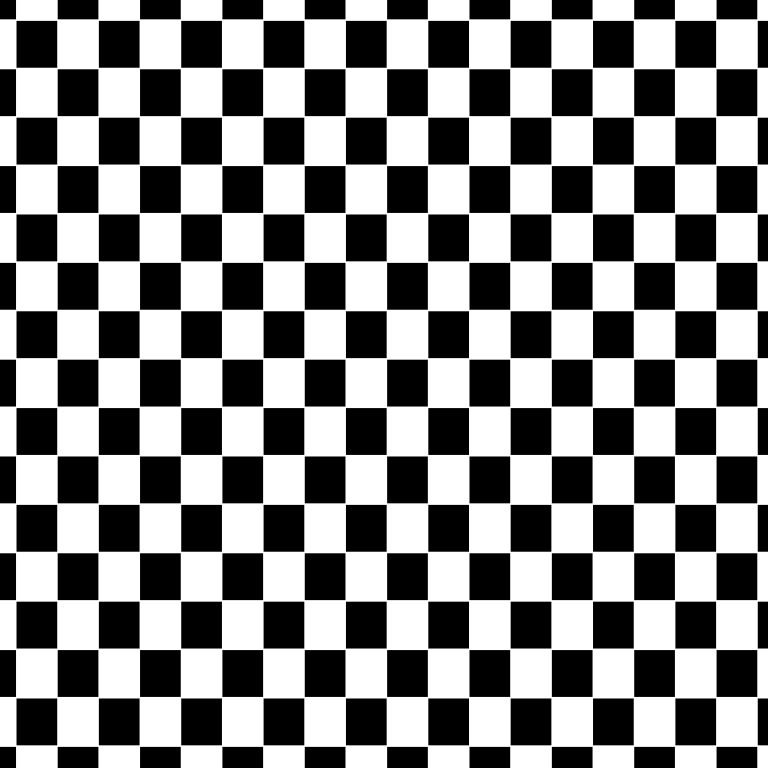
Reproduce this pattern procedurally as a Shadertoy shader.

```glsl
// Black and white checkerboard of slightly tall tiles with hairline white gaps.

// Coverage of one tile per double pitch, on a lattice through the given centre.
float tileLattice(vec2 uv, vec2 centre, vec2 pitch, vec2 pixel) {
    vec2 period = 2.0 * pitch;
    vec2 local = (fract((uv - centre) / period + 0.5) - 0.5) * period;
    vec2 halfSize = vec2(0.0265, 0.0305);
    vec2 cover = clamp((halfSize - abs(local)) / pixel + 0.5, 0.0, 1.0);
    return cover.x * cover.y;
}

void mainImage(out vec4 fragColor, in vec2 fragCoord) {
    vec2 uv = fragCoord / iResolution.xy;
    vec2 pixel = 1.0 / iResolution.xy;
    vec2 pitch = vec2(0.05362, 0.06302);
    vec2 centre = vec2(0.0480, 0.9423);

    // Two lattices, one pitch apart diagonally, interleave into the checks.
    float ink = tileLattice(uv, centre, pitch, pixel)
              + tileLattice(uv, centre + pitch, pitch, pixel);

    fragColor = vec4(vec3(1.0 - min(ink, 1.0)), 1.0);
}
```
